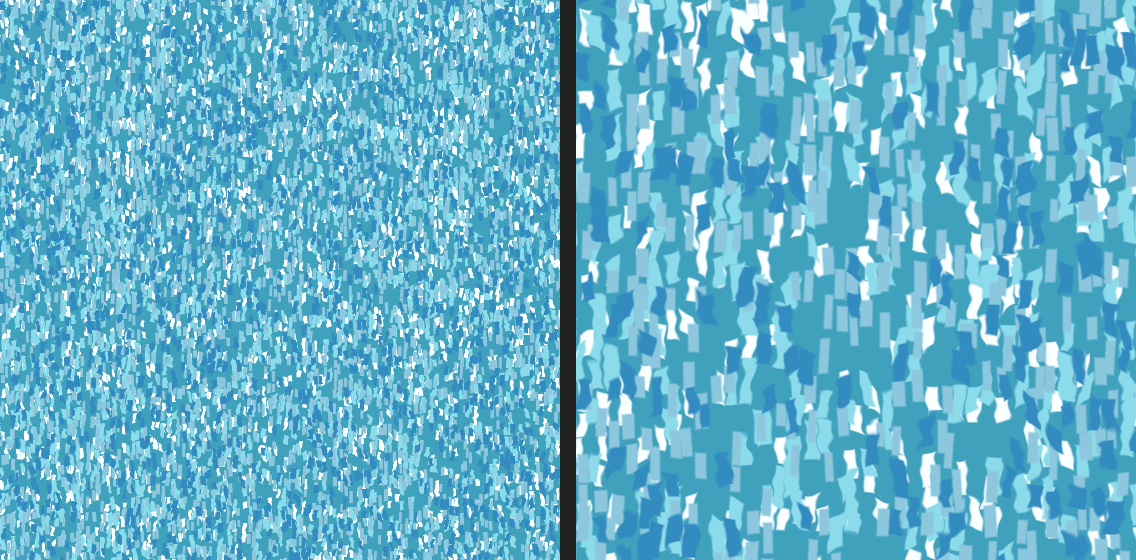
Left, the full canvas; right, a detail of the centre.
This pattern is drawn by a three.js fragment shader. Its source:

```glsl
// Dense upright flakes in white, aqua, grey-blue and deep blue over teal.
// Each colour is one layer of staggered columns holding jittered slanted boxes;
// gradient noise makes the edges ragged and thins or thickens the streaks.
varying vec2 vUv;

vec2 hash2(vec2 p) {
  return fract(sin(vec2(dot(p, vec2(127.1, 311.7)), dot(p, vec2(269.5, 183.3)))) * 43758.55);
}

float corner(vec2 cell, vec2 f, vec2 o) {
  return dot(hash2(cell + o) * 2.0 - 1.0, f - o);
}

float gradientNoise(vec2 p) {
  vec2 i = floor(p);
  vec2 f = p - i;
  vec2 u = f * f * f * (f * (f * 6.0 - 15.0) + 10.0);
  float low = mix(corner(i, f, vec2(0.0)), corner(i, f, vec2(1.0, 0.0)), u.x);
  float high = mix(corner(i, f, vec2(0.0, 1.0)), corner(i, f, vec2(1.0)), u.x);
  return mix(low, high, u.y);
}

// Coverage of one layer: halfSize of a flake, share of filled cells, edge raggedness
float flakes(vec2 p, vec2 halfSize, float share, float ragged, float seed) {
  vec2 cell = vec2(0.009, 0.021);
  vec2 n = p * vec2(75.0, 115.0) + seed * 7.3;
  p += ragged * vec2(0.0045, 0.006) * vec2(gradientNoise(n), gradientNoise(n.yx + 31.7));

  float d = 1.0;
  for (int i = -1; i <= 1; i++) {
    float column = floor(p.x / cell.x) + float(i);
    float stagger = hash2(vec2(column, seed)).x;
    float row = floor(p.y / cell.y + stagger);
    for (int j = -1; j <= 1; j++) {
      vec2 id = vec2(column, row + float(j));
      vec2 place = hash2(id + seed * 17.0);
      vec2 shape = hash2(id + seed * 29.0 + 5.5);
      vec2 slant = hash2(id + seed * 41.0 + 9.1) - 0.5;
      float keep = hash2(id + seed * 53.0 + 2.7).x;

      vec2 center = (id + 0.5 - vec2(0.0, stagger) + (place - 0.5) * 0.65) * cell;
      float density = 1.0 + 0.7 * gradientNoise(center * vec2(38.0, 7.0) + seed);
      if (keep > share * density) continue;

      // Box with leaning sides and sloping ends
      vec2 q = p - center;
      q += q.yx * slant * vec2(0.15 + 0.25 * ragged, 0.3 + 0.9 * ragged);
      vec2 edge = abs(q) - halfSize * mix(vec2(0.7), vec2(1.2), shape);
      d = min(d, max(edge.x, edge.y));
    }
  }
  return 1.0 - smoothstep(-0.0009, 0.0009, d);
}

void main() {
  vec3 teal = vec3(0.25, 0.63, 0.74);
  vec3 white = vec3(0.98, 1.0, 1.0);
  vec3 aqua = vec3(0.55, 0.86, 0.92);
  vec3 greyBlue = vec3(0.55, 0.78, 0.87);
  vec3 deepBlue = vec3(0.20, 0.55, 0.75);

  // Layers from back to front
  vec3 color = teal;
  color = mix(color, white, flakes(vUv, vec2(0.0034, 0.0085), 0.31, 1.0, 1.0));
  color = mix(color, aqua, flakes(vUv, vec2(0.0039, 0.0105), 0.33, 1.0, 2.0));
  color = mix(color, greyBlue, flakes(vUv, vec2(0.0033, 0.0090), 0.43, 0.0, 3.0));
  color = mix(color, deepBlue, flakes(vUv, vec2(0.0041, 0.0088), 0.25, 1.0, 4.0));
  gl_FragColor = vec4(color, 1.0);
}
```
